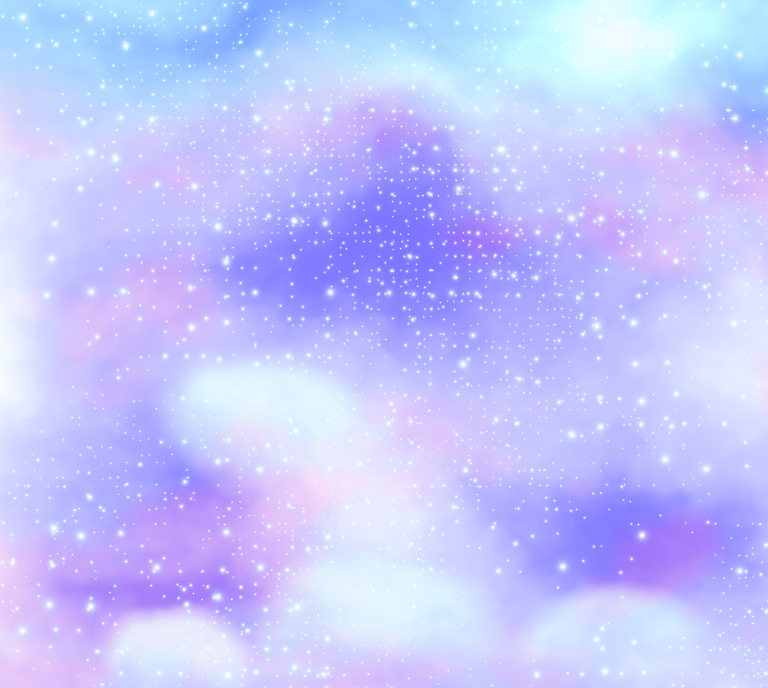
A WebGL 1 fragment shader for this texture:

```glsl
#ifdef GL_FRAGMENT_PRECISION_HIGH
precision highp float;
#else
precision mediump float;
#endif
// Dreamy violet and pale blue cloudscape sprinkled with clusters of glowing stars.

uniform vec2 u_resolution;

// Cloud colours, from shadow to light
const vec3 DEEP_VIOLET = vec3(0.49, 0.46, 1.00);
const vec3 LAVENDER    = vec3(0.77, 0.77, 1.00);
const vec3 PALE_BLUE   = vec3(0.93, 0.96, 1.00);
const vec3 WHITE       = vec3(1.0);
const vec3 STAR_GLOW   = vec3(0.80, 0.97, 1.00);

// Tints added on top of the ramp
const vec3 PINK_SHIFT = vec3(0.09, -0.04, -0.02);
const vec3 BLUE_SHIFT = vec3(-0.11, 0.08, 0.0);

const float BASE_TONE    = 0.57;
const float WARP_AMOUNT  = 0.20;
const float MOTTLE       = 0.50;
const float GRAIN        = 0.10;
const float STAR_CELLS   = 20.0;  // cells per canvas height, largest stars
const float STAR_STEP    = 1.65;  // cell growth from layer to layer
const float STAR_DENSITY = 0.46;
const float STAR_CORE    = 0.085; // radii in cells
const float STAR_HALO    = 0.17;

float hash(vec2 p) {
  vec3 q = fract(vec3(p.xyx) * 0.1031);
  q += dot(q, q.yzx + 33.33);
  return fract((q.x + q.y) * q.z);
}

float noise(vec2 p) {
  vec2 i = floor(p), f = fract(p);
  f = f * f * (3.0 - 2.0 * f);
  return mix(mix(hash(i), hash(i + vec2(1.0, 0.0)), f.x),
             mix(hash(i + vec2(0.0, 1.0)), hash(i + 1.0), f.x), f.y);
}

float fbm(vec2 p) {
  float sum = 0.0, amp = 0.5;
  for (int i = 0; i < 5; i++) {
    sum += amp * noise(p);
    p = mat2(1.6, 1.2, -1.2, 1.6) * p + 17.3;
    amp *= 0.5;
  }
  return sum;
}

// Soft elliptical patch
float patchAt(vec2 p, vec2 centre, vec2 radius) {
  vec2 d = (p - centre) / radius;
  return exp(-dot(d, d));
}

// Cloud bank: crisp rounded crest, dissolving downwards
float bank(vec2 p, vec2 centre, vec2 radius) {
  vec2 d = (p - centre) / radius;
  return smoothstep(1.15, 0.72, length(d)) * smoothstep(-1.0, 0.5, d.y);
}

float shadows(vec2 p) {
  return patchAt(p, vec2(0.52, 0.62), vec2(0.29, 0.14))
       + 0.9 * patchAt(p, vec2(0.85, 0.25), vec2(0.17, 0.12))
       + 0.7 * patchAt(p, vec2(0.22, 0.32), vec2(0.17, 0.13))
       + 0.8 * patchAt(p, vec2(0.23, 0.12), vec2(0.21, 0.07))
       + 0.7 * patchAt(p, vec2(0.27, 0.96), vec2(0.26, 0.08))
       + 0.6 * patchAt(p, vec2(0.98, 0.86), vec2(0.11, 0.15));
}

float lights(vec2 p) {
  return 1.5 * patchAt(p, vec2(-0.02, 0.45), vec2(0.09, 0.32))
       + 1.2 * patchAt(p, vec2(0.85, 0.95), vec2(0.15, 0.11))
       + 0.7 * patchAt(p, vec2(0.56, 0.85), vec2(0.16, 0.06))
       + 0.6 * patchAt(p, vec2(1.01, 0.55), vec2(0.08, 0.20))
       + 0.5 * patchAt(p, vec2(0.50, 0.27), vec2(0.10, 0.12));
}

float banks(vec2 p) {
  float b = bank(p, vec2(0.36, 0.36), vec2(0.14, 0.11));
  b = max(b, bank(p, vec2(0.50, 0.08), vec2(0.15, 0.13)));
  b = max(b, bank(p, vec2(0.24, 0.03), vec2(0.10, 0.08)));
  return max(b, bank(p, vec2(0.80, 0.06), vec2(0.13, 0.10)));
}

// x: white core, y: coloured halo
vec2 stars(vec2 p) {
  vec2 light = vec2(0.0);
  float cells = STAR_CELLS;
  for (int layer = 0; layer < 4; layer++) {
    vec2 g = p * cells + 31.7 * float(layer);
    vec2 id = floor(g);
    float cluster = smoothstep(0.30, 0.75, fbm(id / cells * 5.0 + 3.1));
    float lit = step(hash(id + 7.0), STAR_DENSITY * cluster);
    vec2 centre = 0.33 + 0.34 * vec2(hash(id + 41.0), hash(id + 83.0));
    float size = mix(0.65, 1.1, hash(id + 129.0));
    float d = length(fract(g) - centre) / size;
    light.x += lit * exp(-pow(d / STAR_CORE, 2.0));
    light.y += lit * exp(-pow(d / STAR_HALO, 2.0));
    cells *= STAR_STEP;
  }
  return min(light, 1.0);
}

void main() {
  vec2 uv = gl_FragCoord.xy / u_resolution;
  vec2 p = gl_FragCoord.xy / u_resolution.y;

  // Tone of the clouds
  vec2 warp = vec2(fbm(p * 4.0), fbm(p * 4.0 + 52.0)) - 0.48;
  vec2 w = uv + WARP_AMOUNT * warp;
  float crest = banks(uv + 0.4 * WARP_AMOUNT * warp);
  float tone = BASE_TONE - 0.52 * shadows(w) + 0.40 * lights(w);
  tone = mix(tone, max(tone, 0.80), 0.85 * crest);
  tone += MOTTLE * (fbm(p * vec2(5.0, 8.0) + 2.0 * warp + 9.0) - 0.48);
  tone += GRAIN * (fbm(p * vec2(28.0, 36.0)) - 0.48);

  // Colour ramp and tints
  vec3 color = mix(DEEP_VIOLET, LAVENDER, smoothstep(-0.08, 0.56, tone));
  color = mix(color, PALE_BLUE, smoothstep(0.42, 1.0, tone));
  color = mix(color, WHITE, smoothstep(0.90, 1.20, tone));
  float tint = 1.0 - smoothstep(0.75, 1.1, tone);
  float pink = smoothstep(0.44, 0.66, fbm(p * vec2(4.0, 6.0) + 70.0));
  float blue = smoothstep(0.74, 0.95, w.y) + 0.35 * crest;
  color += tint * (pink * (1.0 - min(blue, 1.0)) * PINK_SHIFT + blue * BLUE_SHIFT);

  // Stars
  vec2 light = stars(p);
  color = mix(color, STAR_GLOW, 0.55 * light.y);
  color = mix(color, WHITE, light.x);
  gl_FragColor = vec4(clamp(color, 0.0, 1.0), 1.0);
}
```
